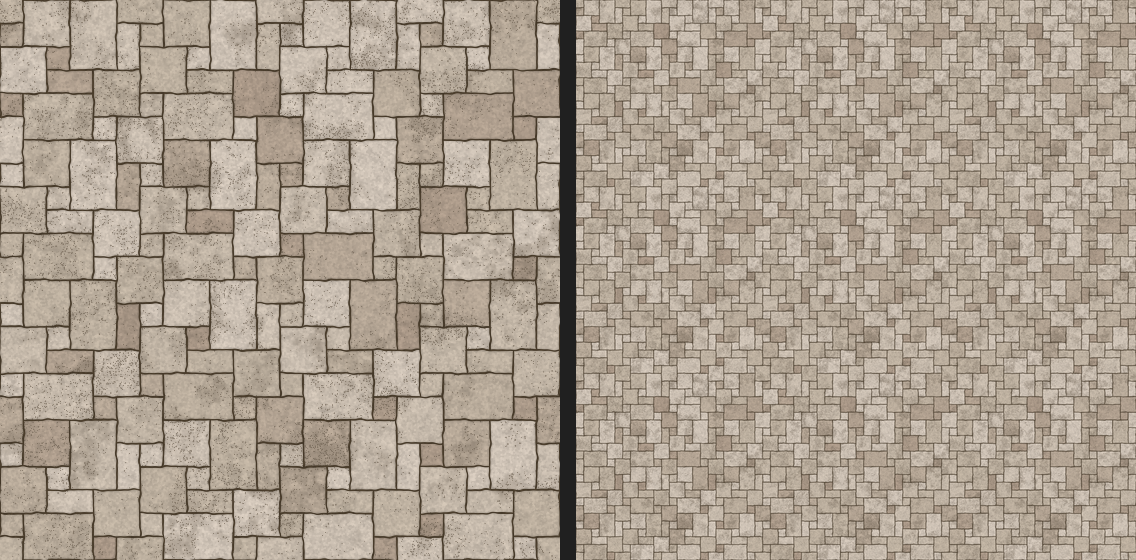
Left: one tile. Right: repeated 3 by 3.
Write a Shadertoy shader that draws this texture.

```glsl
// Weathered limestone paving: a 6 by 6 unit block of twelve rectangular stones,
// repeated 4 by 4. Rounded-box distances give the joints, wrapped sines bend
// them, and wrapped cellular noise adds tone, stains, grain and pits.

const float TAU = 6.2831853;
const float REPEATS = 4.0;
const float BLOCK = 6.0;
const float UNITS = REPEATS * BLOCK;

const vec3 LIGHT_STONE = vec3(0.80, 0.755, 0.705);
const vec3 MID_STONE   = vec3(0.735, 0.685, 0.62);
const vec3 BROWN_STONE = vec3(0.665, 0.595, 0.53);
const vec3 STAIN       = vec3(0.50, 0.45, 0.39);
const vec3 PIT         = vec3(0.42, 0.37, 0.31);
const vec3 JOINT       = vec3(0.28, 0.23, 0.165);

// Each stone: left, top, width, height within the block
const vec4 STONES[12] = vec4[12](
    vec4(1, 0, 2, 2), vec4(3, 0, 2, 3), vec4(5, 5, 2, 2), vec4(5, 1, 1, 2),
    vec4(0, 1, 1, 1), vec4(0, 2, 2, 2), vec4(2, 2, 1, 1), vec4(2, 3, 2, 1),
    vec4(4, 3, 2, 2), vec4(1, 4, 3, 2), vec4(0, 4, 1, 1), vec4(4, 5, 1, 1));

vec3 hash3(vec3 p) {
    p = fract(p * vec3(0.1031, 0.1030, 0.0973));
    p += dot(p, p.yxz + 33.33);
    return fract((p.xxy + p.yxx) * p.zyx);
}

// Wrapped cellular noise: nearest distance, nearest cell value, blended value
vec3 cellular(vec2 uv, float cells, float seed) {
    vec2 p = uv * cells, base = floor(p);
    float nearest = 9.0, id = 0.0, total = 0.0, weights = 0.0;
    for (int j = -1; j <= 1; j++)
    for (int i = -1; i <= 1; i++) {
        vec2 cell = base + vec2(i, j);
        vec3 rnd = hash3(vec3(mod(cell, cells), seed));
        float d = length(cell + rnd.xy - p);
        float weight = exp(-5.0 * d * d);
        total += weight * rnd.z;
        weights += weight;
        if (d < nearest) { nearest = d; id = rnd.z; }
    }
    return vec3(nearest, id, total / weights);
}

// Hand-cut waviness from sines of whole frequencies, in paving units
vec2 waviness(vec2 uv) {
    vec2 offset = vec2(0.0);
    for (int i = 0; i < 4; i++) {
        float k = float(i);
        vec2 phase = (11.0 + 16.0 * k) * uv.yx + (5.0 + 4.0 * k) * uv;
        offset += 0.021 / (1.0 + 0.9 * k) * sin(TAU * phase + vec2(1.3, 4.1) * k);
    }
    return offset;
}

float roundedBox(vec2 p, vec2 halfSize, float radius) {
    vec2 q = abs(p) - halfSize + radius;
    return length(max(q, 0.0)) + min(max(q.x, q.y), 0.0) - radius;
}

// Depth inside the closest stone, and its own random values
float paving(vec2 p, out vec3 rnd) {
    float closest = 9.0;
    vec3 id = vec3(0.0);
    for (int i = 0; i < 12; i++) {
        vec4 stone = STONES[i];
        vec2 fromCentre = p - stone.xy - 0.5 * stone.zw;
        vec2 repeat = round(fromCentre / BLOCK);
        float d = roundedBox(fromCentre - BLOCK * repeat, 0.5 * stone.zw, 0.05);
        if (d < closest) {
            closest = d;
            id = vec3(mod(repeat, REPEATS), float(i));
        }
    }
    rnd = hash3(id * vec3(7.0, 13.0, 5.0) + 3.0);
    return -closest;
}

vec3 stoneTone(float t) {
    vec3 tone = mix(LIGHT_STONE, MID_STONE, smoothstep(0.1, 0.65, t));
    return mix(tone, BROWN_STONE, smoothstep(0.65, 1.0, t));
}

// Fine dark pores; chance is the share of cells that hold one
float pores(vec2 uv, float cells, float seed, float chance) {
    vec3 cell = cellular(uv, cells, seed);
    return step(1.0 - chance, cell.y) * (1.0 - smoothstep(0.1, 0.55, cell.x));
}

void mainImage(out vec4 fragColor, in vec2 fragCoord) {
    vec2 uv = fragCoord / iResolution.xy;
    float pixel = UNITS / iResolution.y;

    // Stone layout, counted from the top
    vec3 rnd;
    vec2 p = vec2(uv.x, 1.0 - uv.y) * UNITS + waviness(uv);
    float depth = paving(p, rnd);

    // Noise layers from broad to fine
    float broad = cellular(uv, 23.0, 1.0).z;
    float medium = cellular(uv, 57.0, 2.0).z;
    float fine = cellular(uv, 131.0, 5.0).z;
    float grain = cellular(uv, 310.0, 3.0).z;
    float cloud = 0.5 * broad + 0.3 * medium + 0.2 * fine;

    // Stone surface: own tone, mottling, stains, pores and worn edges
    vec3 color = stoneTone(rnd.x);
    color *= 1.0 + 0.05 * (0.5 - medium) + 0.06 * (0.5 - fine) + 0.13 * (0.5 - grain);
    float stain = smoothstep(0.42, 0.85, cloud) * mix(0.1, 0.42, rnd.y);
    color = mix(color, STAIN, stain);
    float chance = mix(0.06, 0.3, rnd.z) * smoothstep(0.3, 0.75, cloud);
    float pore = max(pores(uv, 230.0, 4.0, chance), pores(uv, 340.0, 6.0, chance));
    color = mix(color, PIT, 0.62 * pore);
    color *= mix(0.91, 1.0, smoothstep(0.03, 0.14, depth));

    // Joints of slightly uneven width
    float halfWidth = 0.037 + 0.016 * (medium - 0.5);
    float blur = max(0.6 * pixel, 0.016);
    float cover = smoothstep(halfWidth - blur, halfWidth + blur, depth);
    fragColor = vec4(mix(JOINT * (0.9 + 0.2 * grain), color, cover), 1.0);
}
```
